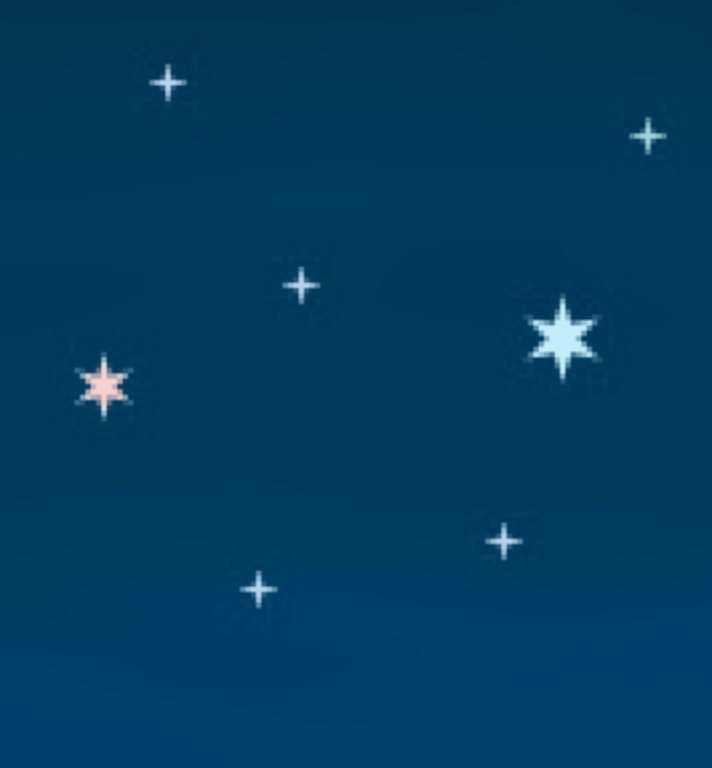
Reproduce this texture procedurally as a Shadertoy shader.

```glsl
// A calm night sky with a few pixel-art stars: four-pointed sparkles and two
// large six-pointed ones. Stars are drawn on a coarse cell grid and softly
// enlarged, over a banded blue gradient bent by stretched gradient noise.

const float TAU = 6.28318531;
const float CELLS = 144.0;          // cells per canvas height
const int STAR_COUNT = 7;
const int BIG_STAR = 3;
const int PINK_STAR = 4;
const float BIG_RADIUS = 7.4;       // radii in cells
const float PINK_RADIUS = 5.5;
const float SMALL_RADIUS = 2.9;
const float HALO_WIDTH = 6.5;
const float HALO_STRENGTH = 0.07;
const float BAND_STEPS = 9.0;

const vec3 SKY_TOP = vec3(0.0, 0.212, 0.320);
const vec3 SKY_MID = vec3(0.0, 0.230, 0.360);
const vec3 SKY_LOW = vec3(0.0, 0.252, 0.425);
const vec3 ICE = vec3(0.77, 0.93, 0.99);
const vec3 LAVENDER = vec3(0.78, 0.87, 0.99);
const vec3 AQUA = vec3(0.66, 0.86, 0.88);
const vec3 PINK = vec3(0.96, 0.82, 0.81);

vec2 hash2(vec2 p) {
    vec3 q = fract(p.xyx * vec3(0.1031, 0.1030, 0.0973));
    q += dot(q, q.yzx + 33.33);
    return 2.0 * fract((q.xx + q.yz) * q.zy) - 1.0;
}

float gradientNoise(vec2 p) {
    vec2 i = floor(p), f = fract(p);
    vec2 u = f * f * f * (f * (f * 6.0 - 15.0) + 10.0);
    vec2 e = vec2(1.0, 0.0);
    float low = mix(dot(hash2(i), f), dot(hash2(i + e), f - e), u.x);
    float high = mix(dot(hash2(i + e.yx), f - e.yx),
                     dot(hash2(i + e.xx), f - e.xx), u.x);
    return mix(low, high, u.y);
}

// Signed distance to the edge lines of a star with one point straight up
float starDistance(vec2 p, float points, float radius, float waist) {
    float sector = TAU / points;
    float angle = atan(p.x, p.y + 1e-5);
    angle = abs(mod(angle + 0.5 * sector, sector) - 0.5 * sector);
    vec2 folded = length(p) * vec2(cos(angle), sin(angle));
    vec2 tip = vec2(radius, 0.0);
    vec2 edge = waist * radius * vec2(cos(0.5 * sector), sin(0.5 * sector)) - tip;
    return dot(folded - tip, normalize(vec2(edge.y, -edge.x)));
}

// Stars zigzag down the sky from left to right, with wavy offsets
vec2 starCell(int index, float aspect) {
    float k = float(index);
    float x = mix(0.29, 0.80, mod(k, 2.0)) + 0.15 * sin(1.2 * k - 0.38);
    float y = 0.89 - 0.11 * k + 0.05 * sin(k * TAU / 3.0);
    return floor(vec2(x * aspect, y) * CELLS);
}

vec3 sky(vec2 uv) {
    float bend = gradientNoise(uv * vec2(1.6, 5.0) + 3.7);
    float wisps = gradientNoise(uv * vec2(3.0, 14.0) + 11.3);
    float level = smoothstep(0.5, 0.0, uv.y) - smoothstep(0.72, 1.0, uv.y);
    level += 0.5 * bend + 0.2 * wisps;
    // Soft posterized bands
    float band = level * BAND_STEPS * 0.5;
    level = (floor(band) + smoothstep(0.25, 0.75, fract(band))) / (BAND_STEPS * 0.5);
    vec3 color = mix(SKY_MID, SKY_LOW, clamp(level, 0.0, 1.0));
    return mix(color, SKY_TOP, clamp(-level, 0.0, 1.0));
}

// Star layer of one cell: premultiplied color and coverage
vec4 starLayer(vec2 cell, float aspect) {
    vec4 layer = vec4(0.0);
    float halo = 0.0;
    for (int i = 0; i < STAR_COUNT; i++) {
        vec2 p = cell - starCell(i, aspect);
        bool large = i == BIG_STAR || i == PINK_STAR;
        float radius = i == BIG_STAR ? BIG_RADIUS : i == PINK_STAR ? PINK_RADIUS : SMALL_RADIUS;
        float d = starDistance(p, large ? 6.0 : 4.0, radius, large ? 0.42 : 0.36);
        float cover = clamp(0.55 - d, 0.0, 1.0) * smoothstep(radius + 1.2, radius, length(p));

        float hue = 0.5 + 0.5 * cos(float(i) * 2.1 + 1.0);
        vec3 tint = large ? ICE : mix(AQUA, LAVENDER, hue);
        if (i == PINK_STAR) tint = mix(PINK, ICE, smoothstep(3.2, 5.5, length(p)));
        layer = mix(layer, vec4(tint, 1.0), cover * (large ? 1.0 : 0.94));

        float reach = max(abs(p.x), abs(p.y)) - radius;
        halo = max(halo, smoothstep(HALO_WIDTH, 0.0, reach));
    }
    // Faint compression-like specks around each star
    float speck = gradientNoise(cell * 0.73 + 5.1) * halo * (1.0 - layer.a);
    layer.rgb += speck * HALO_STRENGTH * vec3(0.9, 0.8, 0.6);
    return layer;
}

void mainImage(out vec4 fragColor, in vec2 fragCoord) {
    vec2 uv = fragCoord / iResolution.y;
    float aspect = iResolution.x / iResolution.y;

    // Blend neighbouring cells for soft-edged pixels
    vec2 grid = uv * CELLS - 0.5;
    vec2 cell = floor(grid);
    vec2 w = smoothstep(0.12, 0.88, fract(grid));
    vec2 e = vec2(1.0, 0.0);
    vec4 low = mix(starLayer(cell, aspect), starLayer(cell + e, aspect), w.x);
    vec4 high = mix(starLayer(cell + e.yx, aspect), starLayer(cell + e.xx, aspect), w.x);
    vec4 stars = mix(low, high, w.y);

    vec3 color = sky(uv) * (1.0 - stars.a) + stars.rgb;
    fragColor = vec4(clamp(color, 0.0, 1.0), 1.0);
}
```
